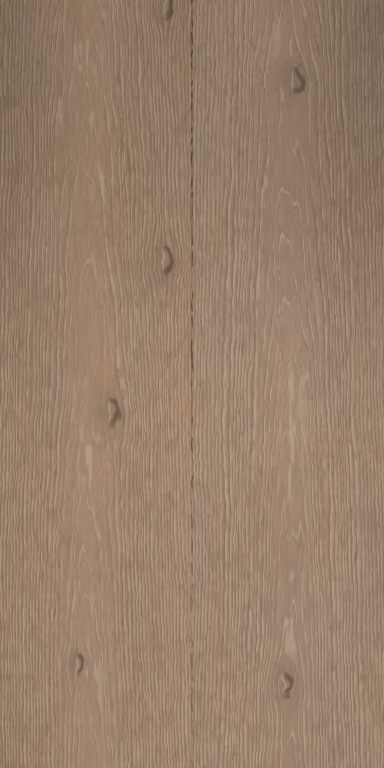
A Shadertoy shader for this texture:

```glsl
#define WOOD vec3(0.592, 0.489, 0.404)
#define PALE vec3(0.70, 0.625, 0.54)
#define DARK vec3(0.43, 0.345, 0.28)
#define SEAM vec3(0.29, 0.22, 0.18)
#define RINGS 112.0
#define LINE_WIDTH 0.0031
#define PALE_AMOUNT 0.62
#define DARK_AMOUNT 0.36
#define FIBRE_AMOUNT 0.10

float hash(vec2 p) {
    return fract(sin(dot(p, vec2(127.1, 311.7))) * 43758.5453);
}

float noise(vec2 p) {
    vec2 i = floor(p), f = fract(p);
    f = f * f * (3.0 - 2.0 * f);
    return mix(mix(hash(i), hash(i + vec2(1, 0)), f.x),
               mix(hash(i + vec2(0, 1)), hash(i + vec2(1, 1)), f.x), f.y);
}

// Soft stripe around zero
float stripe(float d, float width) {
    return 1.0 - smoothstep(0.2 * width, width, abs(d));
}

vec2 knotCentre(float i, float plank) {
    float s = sin(i * 0.62);
    vec2 left = vec2(0.2 + 0.25 * s * s, 0.27 + 0.57 * i + 0.1 * sin(i * 2.1));
    vec2 right = vec2(0.74 + 0.023 * i, 0.22 + 1.57 * i);
    return mix(left, right, plank);
}

void mainImage(out vec4 fragColor, in vec2 fragCoord) {
    vec2 p = fragCoord / iResolution.x;
    float plank = step(0.5, p.x);
    vec2 seed = vec2(plank * 37.0, plank * 19.0);

    // Grain bends around the knots
    vec2 q = p;
    float halo = 0.0, core = 0.0, rim = 0.0, crack = 0.0;
    for (float i = 0.0; i < 4.0; i++) {
        vec2 d = p - knotCentre(i, plank);
        float size = 0.014 + 0.009 * hash(vec2(i, plank + 3.0));
        float rough = noise(p * 60.0 + seed) - 0.5;
        float r = length(d * vec2(1.0, 0.65)) / size + 0.6 * rough;
        q.x -= 0.7 * d.x * exp(-0.2 * r * r);
        halo += exp(-0.25 * r * r);
        core += 1.0 - smoothstep(0.5, 1.2, r);
        rim += stripe(r - 1.0, 0.45) * smoothstep(-0.6, 0.8, d.x / size);
        float split = d.x + 0.01 * rough + 0.12 * d.y * (hash(vec2(i, 8.0)) - 0.5);
        crack += stripe(split, 0.004) * (1.0 - smoothstep(0.5, 2.2, abs(d.y) / size));
    }
    q.x += 0.024 * (noise(q * vec2(4.0, 2.0) + seed) - 0.5);
    q.x += 0.006 * (noise(q * vec2(22.0, 9.0) + seed) - 0.5);
    q.x += 0.0032 * (noise(q * vec2(48.0, 42.0) + seed) - 0.5);

    // Growth rings: jagged arches at the heart, near vertical lines outside
    float u = q.x - mix(0.23, 0.755, plank);
    float rise = 0.03 + 0.045 * p.y;
    rise += 0.012 * (noise(vec2(q.x * 60.0, p.y * 5.0) + seed) - 0.5);
    float ring = sqrt(u * u + rise * rise);
    float slope = max(length(vec2(u, 0.1 * rise)) / ring, 0.15);
    float phase = ring * RINGS + 1.6 * noise(vec2(ring * 30.0, 4.0) + seed);
    float d = (fract(phase) - 0.5) / (RINGS * slope);
    float strength = 0.5 + 0.5 * hash(vec2(floor(phase), plank));
    float broken = mix(0.2, 1.0, smoothstep(0.2, 0.65, noise(p * vec2(85.0, 38.0) + seed)));
    float outer = smoothstep(0.0, 0.1, abs(u));
    float pale = stripe(d, LINE_WIDTH) * strength * broken;
    float dark = stripe(d + 0.0032 * sign(u), LINE_WIDTH) * strength;

    // Fine fibres, short pores and pale flecks along the heart
    float fibre = noise(vec2(q.x * 230.0, p.y * 30.0) + seed)
                + 0.8 * noise(vec2(q.x * 256.0, p.y * 85.0) + seed) - 0.9;
    float pores = smoothstep(0.7, 0.92, noise(vec2(q.x * 200.0, p.y * 55.0) + seed + 71.0));
    float fleck = smoothstep(0.62, 0.8, noise(vec2(q.x * 120.0, p.y * 16.0) + seed + 40.0))
                * smoothstep(0.4, 0.7, noise(p * vec2(12.0, 5.0) + seed + 11.0))
                * exp(-u * u / 0.0014);
    float cloud = noise(p * vec2(8.0, 2.0) + seed) - 0.5;
    float tint = noise(p * vec2(14.0, 5.0) + seed + 23.0) - 0.5;

    vec3 col = WOOD * (1.0 + 0.06 * cloud);
    col *= 1.0 + vec3(0.0, 0.02, 0.05) * (tint + 0.5 * plank);
    col *= 1.0 + FIBRE_AMOUNT * fibre * mix(0.5, 1.0, outer);
    col = mix(col, DARK, DARK_AMOUNT * dark * mix(0.4, 1.0, outer));
    col = mix(col, DARK, 0.2 * pores * mix(0.4, 1.0, outer));
    col = mix(col, PALE, PALE_AMOUNT * pale);
    col = mix(col, PALE, 0.55 * fleck);

    // Knots
    col = mix(col, DARK, 0.26 * min(halo, 1.0));
    col = mix(col, vec3(0.53, 0.46, 0.385), 0.5 * min(core, 1.0));
    col = mix(col, SEAM, 0.5 * min(rim, 1.0));
    col = mix(col, PALE, 0.6 * min(crack, 1.0));

    // Joint between the planks
    float jag = 0.003 * (noise(vec2(p.y * 90.0, 2.0)) - 0.5);
    float gap = stripe(p.x - 0.5 + jag, 0.0038);
    float open = mix(0.3, 1.0, smoothstep(0.3, 0.6, noise(vec2(p.y * 65.0, 9.0))));
    open *= mix(0.55, 1.0, smoothstep(0.5, 1.0, p.y));
    col = mix(col, SEAM, 0.7 * gap * open);

    // Light falls off towards the top and the sides
    float top = smoothstep(0.8, 2.0, p.y);
    float side = smoothstep(0.22, 0.5, abs(p.x - 0.5));
    col *= 1.06 - 0.11 * top - side * (0.035 + 0.07 * top);

    fragColor = vec4(clamp(col, 0.0, 1.0), 1.0);
}
```
